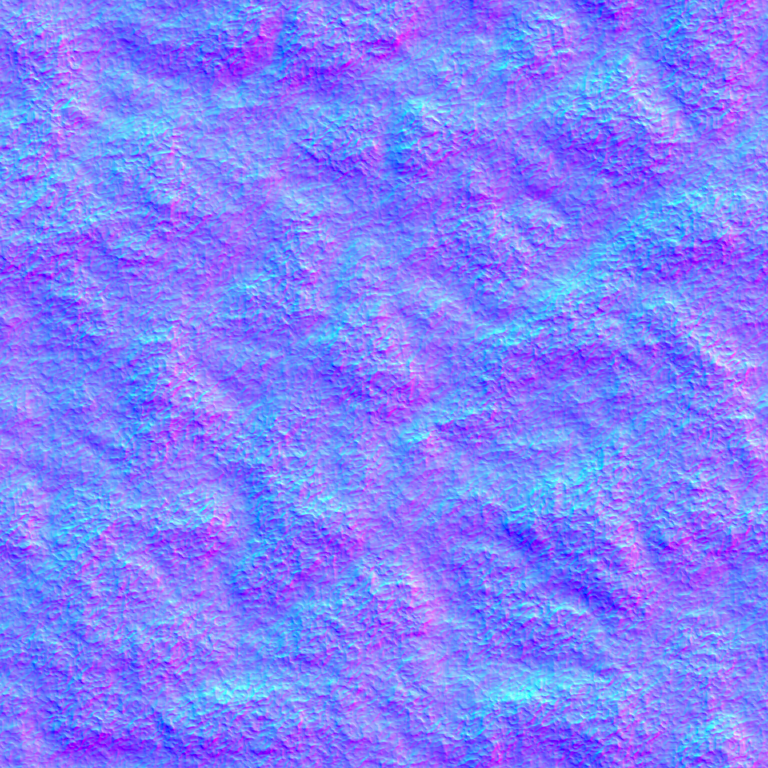
A Shadertoy shader for this texture map:

```glsl
// Tangent-space normal map of rough, weathered rock that tiles seamlessly.
// Creased pillows and a crumbly crust of small bumps are summed into a height
// field, whose slope is encoded in red (right) and green (up).

// Random unit vector for a lattice cell, from integer mixing
vec2 randomDirection(vec2 cell, float seed) {
    uvec2 v = uvec2(cell) + uvec2(uint(seed) * 747u, uint(seed) * 391u);
    v = v * 1664525u + 12345u;
    v.x += v.y * 1664525u;
    v.y += v.x * 1664525u;
    v ^= v >> 16u;
    v.x += v.y * 1664525u;
    v.y += v.x * 1664525u;
    v ^= v >> 16u;
    float angle = 6.28319 * float(v.x & 65535u) / 65536.0;
    return vec2(cos(angle), sin(angle));
}

// Gradient noise on a lattice that repeats after "period" cells
float noise(vec2 q, vec2 period, float seed) {
    vec2 cell = floor(q), f = q - cell;
    vec2 u = f * f * f * (f * (f * 6.0 - 15.0) + 10.0);
    vec2 o = vec2(0, 1);
    float a = dot(randomDirection(mod(cell, period), seed), f);
    float b = dot(randomDirection(mod(cell + o.yx, period), seed), f - o.yx);
    float c = dot(randomDirection(mod(cell + o.xy, period), seed), f - o.xy);
    float d = dot(randomDirection(mod(cell + o.yy, period), seed), f - o.yy);
    return mix(mix(a, b, u.x), mix(c, d, u.x), u.y);
}

// Absolute value with a rounded crease
float softAbs(float n, float softness) {
    return sqrt(n * n + softness * softness);
}

// Periodic offset that hides the lattice directions
vec2 bend(vec2 p, float f) {
    return vec2(noise(p * f, vec2(f), 1.0), noise(p * f, vec2(f), 2.0));
}

float height(vec2 p) {
    // Large forms: broad swell, pillows and smaller lumps
    vec2 bent = p + 0.022 * bend(p, 9.0);
    float swell = noise(bent * vec2(4, 5), vec2(4, 5), 3.0);
    float bulge = softAbs(noise(bent * vec2(7, 8), vec2(7, 8), 24.0), 0.1);
    float lumps = softAbs(noise(bent * vec2(12, 14), vec2(12, 14), 5.0), 0.12);
    float h = 0.06 * swell / 4.0 + 0.098 * bulge / 7.0 + 0.062 * lumps / 12.0;

    // Crumbly grain: raised bumps over flatter gaps, stronger on the pillows
    vec2 crust = p + 0.003 * bend(p, 37.0);
    float grain = 0.0;
    for (float f = 24.0; f < 200.0; f *= 2.0) {
        vec2 period = f * vec2(1.0, 1.125);
        float n = noise(crust * period - vec2(0.0, crust.x * f / 8.0), period, f);
        float steepness = mix(0.04, 0.09, smoothstep(20.0, 96.0, f));
        grain += steepness / f * (n + 0.5 * softAbs(n, 0.08));
    }
    return h + grain * mix(0.72, 1.14, smoothstep(0.1, 0.27, bulge + 0.2 * swell));
}

void mainImage(out vec4 fragColor, in vec2 fragCoord) {
    vec2 p = fragCoord / iResolution.y;

    // Slope by central differences, steeper upwards than sideways
    vec2 e = vec2(0.0006, 0);
    vec2 slope = vec2(height(p + e.xy) - height(p - e.xy),
                      1.17 * (height(p + e.yx) - height(p - e.yx))) / (2.0 * e.x);

    fragColor = vec4(clamp(vec2(0.505, 0.502) - slope, 0.0, 1.0), 0.99, 1.0);
}
```
